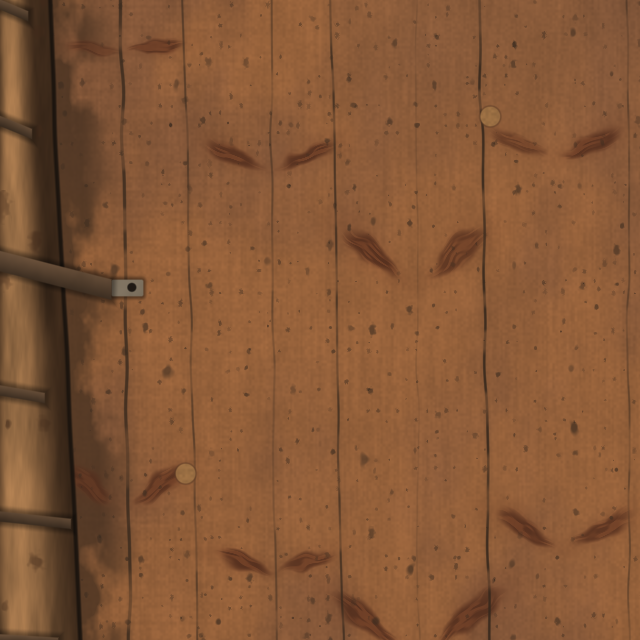
Write a Shadertoy shader that draws this texture.

```glsl
float hash(vec2 p) {
  vec3 q = fract(vec3(p.xyx) * 0.1031);
  q += dot(q, q.yzx + 33.33);
  return fract((q.x + q.y) * q.z);
}

float noise(vec2 p) {
  vec2 i = floor(p), f = fract(p);
  f = f * f * (3.0 - 2.0 * f);
  return mix(mix(hash(i), hash(i + vec2(1, 0)), f.x),
             mix(hash(i + vec2(0, 1)), hash(i + vec2(1, 1)), f.x), f.y);
}

float fbm(vec2 p) {
  float sum = 0.0, amp = 0.52;
  for (int i = 0; i < 4; i++) {
    sum += amp * noise(p);
    p = p * 2.03 + 17.7;
    amp *= 0.5;
  }
  return sum;
}

// Inside of a shape with a smooth edge
float fill(float d) {
  float px = 1.0 / iResolution.y;
  return 1.0 - smoothstep(-px, px, d);
}

// Small upright stains, at most one in each cell
float specks(vec2 uv, float cells, float chance, float size) {
  vec2 p = uv * cells, id = floor(p);
  vec2 d = fract(p) - 0.3 - 0.4 * vec2(hash(id + 5.3), hash(id + 9.1));
  d.y *= mix(0.5, 1.1, hash(id + 2.7));
  float r = size * (0.5 + hash(id + 3.9)) * (0.6 + 0.8 * noise(p * 9.0));
  float spot = 1.0 - smoothstep(r * 0.35, r, length(d));
  return step(hash(id + cells), chance) * spot * (0.4 + 0.6 * hash(id + 7.7));
}

// Two knot wings from centre w.xy, reach w.z, slope w.w: stain and dark fibres
vec2 whorl(vec2 uv, vec4 w, float seed) {
  vec2 p = uv - w.xy;
  float strength = mix(0.55, 1.0, hash(vec2(seed + 4.0, 7.0 * step(0.0, p.x))));
  p.x = abs(p.x);
  p += 0.012 * (vec2(noise(uv * 38.0), noise(uv * 38.0 + 40.0)) - 0.5);
  vec2 dir = normalize(vec2(1, w.w));
  p -= w.z * vec2(1, w.w);
  vec2 q = vec2(dot(p, dir), dot(p, vec2(-dir.y, dir.x)));
  float width = (0.011 + 0.015 * w.w) * (0.8 + 5.0 * clamp(q.x, -0.05, 0.05));
  float d = length(q / vec2(w.z * 0.85, width));
  float fibre = noise(q * vec2(45, 330) + seed * 9.0) + 0.25 * smoothstep(0.3, 0.9, d);
  float mask = 1.0 - smoothstep(0.5, 1.15, d);
  float halo = 1.0 - smoothstep(0.6, 2.3, d);
  return strength * vec2(mask + 0.25 * halo, mask * smoothstep(0.35, 0.8, fibre));
}

void mainImage(out vec4 fragColor, in vec2 fragCoord) {
  vec2 uv = fragCoord / iResolution.xy;
  float blotch = fbm(uv * vec2(22, 15) + 8.0);
  float grit = noise(uv * 230.0) - 0.5;

  // Worn planks with fine grain and faint cross marks
  float cloud = smoothstep(0.3, 0.65, fbm(uv * vec2(6, 4)));
  vec3 wood = mix(vec3(0.525, 0.345, 0.225), vec3(0.59, 0.383, 0.23), cloud);
  float upperRight = smoothstep(0.62, 1.0, uv.y) * smoothstep(0.45, 0.65, uv.x);
  wood = mix(wood, vec3(0.5, 0.335, 0.225), 0.55 * upperRight);
  float streak = noise(uv * vec2(150, 7)) + noise(uv * vec2(310, 22)) - 1.0;
  float cross = (noise(uv * vec2(14, 190)) - 0.5) * (1.0 - smoothstep(0.2, 0.7, uv.x));
  wood *= 1.0 + 0.045 * streak + 0.05 * cross + 0.07 * grit + 0.12 * (blotch - 0.5);

  // Grime beside the post
  float edge = mix(0.124, 0.077, uv.y) + 0.004 * (noise(vec2(uv.y * 9.0, 2)) - 0.5);
  float gap = uv.x - edge;
  float grime = (1.0 - smoothstep(0.0, 0.13, gap)) * smoothstep(0.28, 0.7, blotch);
  grime += 0.55 * (1.0 - smoothstep(0.0, 0.04, gap));
  wood = mix(wood, vec3(0.26, 0.18, 0.12), min(grime, 0.75));

  // Knots
  vec4 whorls[8] = vec4[8](
    vec4(0.423, 0.733, 0.055, 0.42), vec4(0.866, 0.748, 0.057, 0.5),
    vec4(0.645, 0.545, 0.066, 0.88), vec4(0.195, 0.199, 0.056, 0.75),
    vec4(0.43, 0.104, 0.052, 0.36), vec4(0.883, 0.14, 0.06, 0.55),
    vec4(0.651, -0.03, 0.08, 0.8), vec4(0.195, 0.919, 0.05, 0.15));
  for (int i = 0; i < 8; i++) {
    vec2 knot = whorl(uv, whorls[i], float(i));
    wood = mix(wood, vec3(0.4, 0.215, 0.13), min(knot.x * 0.7, 0.8));
    wood = mix(wood, vec3(0.25, 0.14, 0.095), knot.y * 0.55);
  }

  // Stains in three sizes
  float spots = 0.7 * specks(uv, 13.0, 0.15, 0.09);
  spots += 0.65 * specks(uv + 0.37, 31.0, 0.22, 0.14);
  spots += 0.5 * specks(uv + 0.71, 65.0, 0.17, 0.2);
  wood = mix(wood, vec3(0.24, 0.175, 0.125), min(spots, 0.85));

  // Seams: top x, bottom x, darkness, half width
  vec4 seams[7] = vec4[7](
    vec4(0.189, 0.203, 0.8, 0.0026), vec4(0.287, 0.31, 0.6, 0.0017),
    vec4(0.422, 0.432, 0.48, 0.0017), vec4(0.518, 0.535, 0.75, 0.0018),
    vec4(0.749, 0.766, 0.9, 0.0021), vec4(0.98, 0.983, 0.5, 0.0016),
    vec4(0.65, 0.654, 0.2, 0.0013));
  for (int i = 0; i < 7; i++) {
    vec4 s = seams[i];
    float seed = float(i) * 13.0;
    float bend = 0.005 * (noise(vec2(uv.y * 14.0, seed)) - 0.5);
    float d = abs(uv.x - mix(s.y, s.x, uv.y) - bend);
    float wear = 0.5 + 0.5 * smoothstep(0.25, 0.65, noise(vec2(uv.y * 32.0, seed + 3.0)));
    float line = max(fill(d - s.w), 0.18 * exp(-d * 160.0));
    wood = mix(wood, vec3(0.21, 0.155, 0.11), s.z * wear * line);
  }

  // Pale wooden plugs
  for (int i = 0; i < 2; i++) {
    float d = length(uv - (i == 0 ? vec2(0.766, 0.818) : vec2(0.29, 0.26))) - 0.0155;
    wood = mix(wood, vec3(0.34, 0.22, 0.14), 0.6 * (1.0 - smoothstep(0.0, 0.004, abs(d))));
    wood = mix(wood, vec3(0.6, 0.43, 0.26) * (1.0 + 0.12 * grit), fill(d));
  }

  // Rounded post at the left, with its shadow gap
  float across = uv.x / edge;
  float lit = 1.0 - smoothstep(0.25, mix(1.05, 0.65, uv.y), across);
  lit *= smoothstep(-0.12, 0.15, across);
  vec3 post = mix(vec3(0.22, 0.15, 0.095), vec3(0.61, 0.44, 0.28), lit);
  post *= 0.72 + 0.55 * fbm(uv * vec2(55, 9));
  post = mix(post, vec3(0.25, 0.16, 0.1), 0.8 * specks(uv + 0.13, 18.0, 0.25, 0.22));
  vec3 col = mix(wood, post, fill(gap));
  col = mix(col, vec3(0.095, 0.07, 0.05), 0.9 - 0.9 * smoothstep(0.001, 0.0055, abs(gap)));

  // Metal bracket with a screw hole
  vec2 box = abs(uv - vec2(0.199, 0.55)) - vec2(0.022, 0.01);
  float plate = length(max(box, 0.0)) - 0.003;
  col *= 1.0 - 0.4 * (1.0 - smoothstep(0.0, 0.008, plate));
  col = mix(col, vec3(0.5, 0.45, 0.38) * (0.85 + 0.3 * blotch), fill(plate));
  col = mix(col, vec3(0.12, 0.1, 0.08), fill(length(uv - vec2(0.206, 0.551)) - 0.007));

  // Slanted rungs: start y, end x, end y, half width
  vec4 rungs[6] = vec4[6](
    vec4(0.993, 0.038, 0.977, 0.008), vec4(0.811, 0.044, 0.793, 0.008),
    vec4(0.592, 0.168, 0.549, 0.016), vec4(0.39, 0.064, 0.379, 0.008),
    vec4(0.193, 0.105, 0.182, 0.008), vec4(0.003, 0.085, -0.002, 0.006));
  for (int i = 0; i < 6; i++) {
    vec4 r = rungs[i];
    float rise = uv.y - mix(r.x, r.z, uv.x / r.y);
    float d = max(abs(rise) - r.w, uv.x - r.y - 0.006);
    float shade = 0.85 + 0.3 * blotch + 0.25 * clamp(rise / r.w, -1.0, 1.0);
    col *= 1.0 - 0.38 * (1.0 - smoothstep(0.0, 0.012, d));
    col = mix(col, vec3(0.31, 0.235, 0.17) * shade, fill(d));
  }
  fragColor = vec4(col, 1);
}
```
